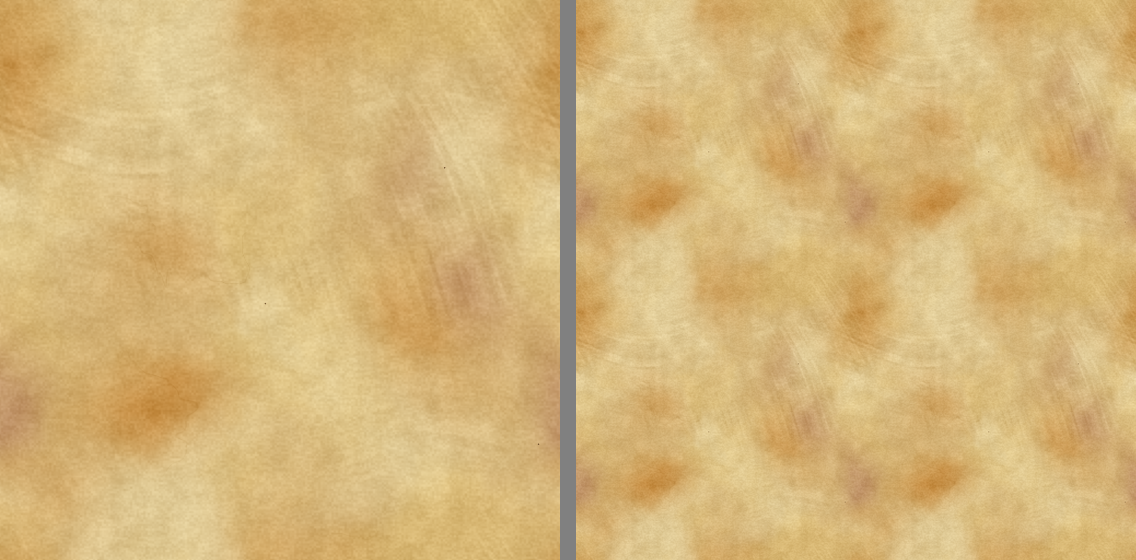
Left, the tile; right, the same tile 2 across and 2 down.
Reproduce this texture procedurally as a Shadertoy shader.

```glsl
// Aged parchment with amber and mauve stains, brushed strokes and fine paper grain; tiles seamlessly.
const float TAU = 6.2831853;

float hash(vec2 p) {
    vec3 q = fract(vec3(p.xyx) * 0.1031);
    q += dot(q, q.yzx + 33.33);
    return fract((q.x + q.y) * q.z);
}

// Value noise that wraps after a whole number of cells
float noise(vec2 uv, vec2 cells, float seed) {
    vec2 p = uv * cells, i = floor(p), f = fract(p);
    f = f * f * f * (f * (f * 6.0 - 15.0) + 10.0);
    vec2 a = mod(i, cells) + seed * 37.0;
    vec2 b = mod(i + 1.0, cells) + seed * 37.0;
    return mix(mix(hash(a), hash(vec2(b.x, a.y)), f.x),
               mix(hash(vec2(a.x, b.y)), hash(b), f.x), f.y);
}

float fbm(vec2 uv, vec2 cells, float seed) {
    float sum = 0.0, weight = 0.5;
    for (int i = 0; i < 5; i++) {
        sum += weight * noise(uv, cells, seed + float(i));
        cells *= 2.0;
        weight *= 0.5;
    }
    return sum / 0.96875;
}

// Soft blot measured across the wrapped edges
float blot(vec2 uv, vec2 center, vec2 radius) {
    vec2 d = (fract(uv - center + 0.5) - 0.5) / radius;
    return exp(-dot(d, d));
}

// Sparse dark flecks, one per chosen cell
float specks(vec2 uv, float cells) {
    vec2 id = mod(floor(uv * cells), cells);
    vec2 center = 0.2 + 0.6 * vec2(hash(id + 51.0), hash(id + 87.0));
    float d = length(fract(uv * cells) - center) / cells;
    return step(0.96, hash(id + 19.0)) * (1.0 - smoothstep(0.0006, 0.0022, d));
}

void mainImage(out vec4 fragColor, in vec2 fragCoord) {
    vec2 uv = fragCoord / iResolution.xy;
    vec2 warp = vec2(fbm(uv, vec2(4), 1.0), fbm(uv, vec2(4), 7.0)) - 0.5;
    vec2 bent = uv + 0.16 * warp;

    // Cloudy parchment with golden drifts
    float cloud = fbm(bent, vec2(3), 13.0);
    vec3 color = mix(vec3(0.83, 0.70, 0.46), vec3(0.885, 0.805, 0.60), smoothstep(0.25, 0.73, cloud));
    float golden = smoothstep(0.45, 0.75, fbm(bent, vec2(4), 21.0));
    color = mix(color, vec3(0.86, 0.735, 0.45), 0.6 * golden);

    // Broad amber stains, mottled inside
    float mottle = fbm(uv, vec2(9), 29.0);
    float amber = 0.0;
    for (int i = 0; i < 6; i++) {
        float n = float(i);
        vec2 center = fract(vec2(0.25, 0.27) + n * vec2(0.7549, 0.5698));
        vec2 radius = vec2(0.09) + 0.06 * vec2(hash(vec2(n, 3.0)), hash(vec2(n, 8.0)));
        amber += (0.75 - 0.08 * n) * blot(bent, center, radius);
    }
    amber *= 0.45 + 1.1 * mottle;
    color = mix(color, vec3(0.765, 0.53, 0.23), min(amber, 0.9));

    // Smaller upright mauve stains
    float mauve = 0.0;
    for (int i = 0; i < 3; i++) {
        float n = float(i);
        vec2 center = fract(vec2(0.98, 0.30) + n * vec2(0.89, 0.17));
        mauve += (0.62 - 0.16 * n) * blot(bent, center, vec2(0.055, 0.10));
    }
    color = mix(color, vec3(0.69, 0.485, 0.35), min(mauve * (0.5 + mottle), 0.8));

    // Brushed strokes: steep ones and shallow arcs, each in its own patches
    vec2 steep = vec2(2.0 * uv.x + uv.y + 0.06 * sin(TAU * uv.y), uv.y);
    vec2 arc = vec2(uv.x, uv.y + 0.07 * sin(TAU * uv.x));
    float steepMask = smoothstep(0.5, 0.68, fbm(uv, vec2(4), 41.0));
    float arcMask = smoothstep(0.5, 0.68, fbm(uv, vec2(4), 47.0));
    float detail = 0.055 * steepMask * (noise(steep, vec2(64, 6), 53.0) - 0.5);
    detail += 0.06 * arcMask * (noise(arc, vec2(5, 110), 59.0) - 0.5);

    // Faint vertical folds and horizontal weave
    detail += 0.022 * (noise(uv, vec2(48, 3), 61.0) - 0.5);
    detail += 0.03 * (noise(uv, vec2(90, 240), 67.0) - 0.5);

    // Blotchy paper surface and fine grain
    detail += 0.10 * (fbm(uv, vec2(22), 71.0) - 0.5);
    detail += 0.05 * (noise(uv, vec2(256), 79.0) - 0.5);

    // Thin dried water edges
    float edge = abs(fbm(bent, vec2(5), 83.0) - 0.57);
    float edgeMask = smoothstep(0.52, 0.7, fbm(uv, vec2(3), 89.0));
    detail -= 0.035 * edgeMask * (1.0 - smoothstep(0.0, 0.014, edge));

    color += detail * vec3(0.85, 1.0, 1.15);
    color = mix(color, vec3(0.35, 0.22, 0.10), 0.75 * specks(uv, 12.0));
    fragColor = vec4(clamp(color, 0.0, 1.0), 1.0);
}
```
